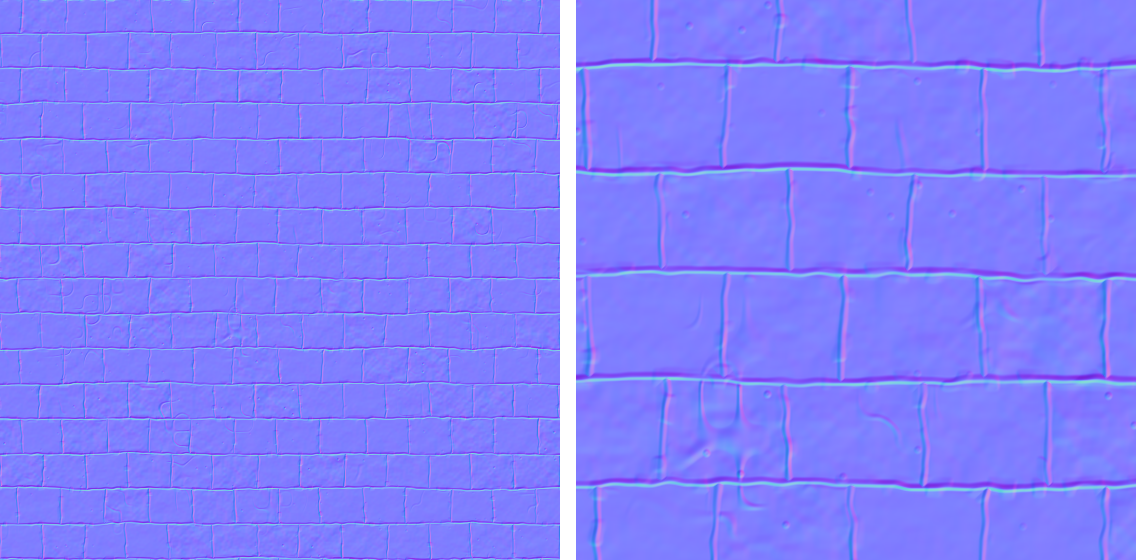
Left: the whole. Right: its middle third, enlarged.
Give the GLSL for this texture map, as a Shadertoy shader.

```glsl
const vec2 GRID = vec2(13.0, 16.0);      // bricks across, courses up
const vec3 FLAT_COLOR = vec3(0.5, 0.493, 0.5);

float hash(vec2 p) {
    vec3 q = fract(p.xyx * 0.1031);
    q += dot(q, q.yzx + 33.33);
    return fract((q.x + q.y) * q.z);
}

// Value noise that wraps after one canvas
float noise(vec2 uv, vec2 period, float seed) {
    vec2 p = uv * period;
    vec2 cell = floor(p);
    vec2 f = p - cell;
    f = f * f * (3.0 - 2.0 * f);
    vec2 a = mod(cell, period) + seed;
    vec2 b = mod(cell + 1.0, period) + seed;
    return mix(mix(hash(a), hash(vec2(b.x, a.y)), f.x),
               mix(hash(vec2(a.x, b.y)), hash(b), f.x), f.y);
}

// Plaster grain, each octave adding a similar slope
float grain(vec2 uv, float slope) {
    float sum = 0.0;
    float freq = 48.0;
    for (int i = 0; i < 3; i++) {
        sum += (noise(uv, vec2(freq), 17.0 * float(i)) - 0.5) * slope / freq;
        freq *= 2.0;
    }
    return sum;
}

// Thin bent scratches, kept to scattered areas
float scratches(vec2 uv, float depth) {
    float area = smoothstep(0.62, 0.85, noise(uv, vec2(19.0), 51.0));
    float ridge = 1.0 - abs(2.0 * noise(uv, vec2(43.0, 37.0), 73.0) - 1.0);
    return -depth * area * smoothstep(0.84, 1.0, ridge);
}

// Small round dents
float pits(vec2 uv, float count, float depth) {
    vec2 p = uv * count;
    vec2 id = mod(floor(p), count);
    vec2 center = 0.3 + 0.4 * vec2(hash(id + 5.0), hash(id + 9.0));
    float present = step(0.93, hash(id + 31.0));
    return -depth * present * (1.0 - smoothstep(0.04, 0.17, length(fract(p) - center)));
}

// Groove with its own width on each side of the joint
float groove(float d, float widthBelow, float widthAbove, float depth) {
    float width = d < 0.0 ? widthBelow : widthAbove;
    return depth * (smoothstep(0.0, width, abs(d)) - 1.0);
}

float wallHeight(vec2 uv) {
    // Wavy courses in running bond
    vec2 p = uv * GRID - vec2(0.0, 0.04);
    p.y += 0.09 * (noise(uv, GRID, 3.0) - 0.5);
    p += 0.035 * (noise(uv, vec2(90.0), 11.0) - 0.5);
    float row = floor(p.y);
    float rowId = mod(row, GRID.y);
    float x = p.x + 0.03 + 0.5 * mod(rowId, 2.0) + 0.1 * (hash(vec2(rowId, 7.0)) - 0.5);

    // Upright joints are shifted and leaned one by one
    float joint = round(x);
    vec2 jointId = vec2(mod(joint, GRID.x), rowId);
    float shift = 0.1 * (hash(jointId + 40.0) - 0.5);
    float lean = 0.1 * (hash(jointId + 60.0) - 0.5) * (p.y - row - 0.5);
    float side = x - joint - shift - lean;
    vec2 d = vec2(side, p.y - round(p.y)) / GRID;

    // Joint depth fades in and out
    float wear = noise(uv, vec2(39.0, 48.0), 23.0);
    float upright = groove(d.x, 0.0024, 0.0027, 0.001 * mix(0.45, 1.25, wear));
    float level = groove(d.y, 0.0019, 0.0034, 0.0013 * mix(0.65, 1.25, wear));
    float height = min(upright, level);

    // Crumbled edges
    float edge = min(abs(d.x), abs(d.y));
    float crumble = smoothstep(0.55, 0.85, noise(uv, vec2(110.0), 87.0));
    height -= 0.0006 * crumble * (1.0 - smoothstep(0.001, 0.007, edge));

    // Surface of each brick with its own roughness
    vec2 brickId = vec2(mod(joint - step(side, 0.0), GRID.x), rowId);
    float rough = mix(0.4, 1.5, pow(hash(brickId + 80.0), 2.0));
    float surface = grain(uv, 0.055) + scratches(uv, 0.0006) + pits(uv, 64.0, 0.0004);
    return height + rough * surface * smoothstep(0.0, 0.004, edge);
}

// Slope averaged over about one pixel
vec2 wallSlope(vec2 uv, float reach) {
    vec2 e = vec2(reach, 0.0);
    return vec2(wallHeight(uv + e.xy) - wallHeight(uv - e.xy),
                wallHeight(uv + e.yx) - wallHeight(uv - e.yx)) / (2.0 * reach);
}

void mainImage(out vec4 fragColor, in vec2 fragCoord) {
    vec2 uv = fragCoord / iResolution.xy;
    vec2 slope = wallSlope(uv, max(0.0007, 0.5 / iResolution.y));
    // Red rises to the right, green falls upward
    vec3 normal = normalize(vec3(slope.x, -slope.y, 1.0));
    fragColor = vec4(FLAT_COLOR + 0.5 * normal, 1.0);
}
```
